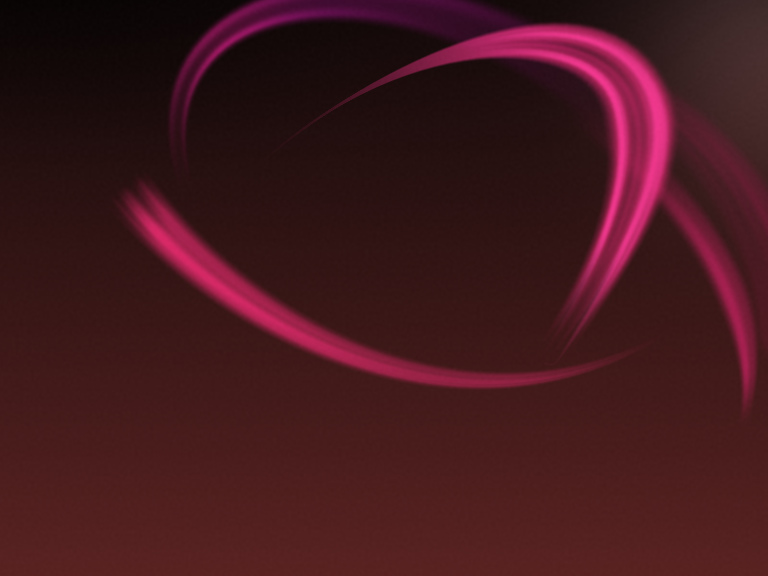
This background is drawn by a Shadertoy shader. Its source:

```glsl
// Glowing magenta light ribbons sweeping over a dark maroon gradient.

vec2 hashGradient(vec2 cell) {
    vec2 h = vec2(dot(cell, vec2(127.1, 311.7)), dot(cell, vec2(269.5, 183.3)));
    return fract(sin(h) * 43758.5) * 2.0 - 1.0;
}

float gradientNoise(vec2 p) {
    vec2 i = floor(p), f = fract(p), u = f * f * (3.0 - 2.0 * f);
    vec2 e = vec2(0.0, 1.0);
    return mix(mix(dot(hashGradient(i), f), dot(hashGradient(i + e.yx), f - e.yx), u.x),
               mix(dot(hashGradient(i + e), f - e), dot(hashGradient(i + 1.0), f - 1.0), u.x), u.y);
}

vec2 bezier(vec2 a, vec2 b, vec2 c, vec2 d, float t) {
    float s = 1.0 - t;
    return s * s * s * a + 3.0 * s * s * t * b + 3.0 * s * t * t * c + t * t * t * d;
}

// Position along the curve (x) and signed distance, positive on its left (y)
vec2 curveCoords(vec2 p, vec2 a, vec2 b, vec2 c, vec2 d) {
    const int STEPS = 48;
    vec2 best = vec2(0.0, 1e3), start = a;
    for (int i = 1; i <= STEPS; i++) {
        vec2 end = bezier(a, b, c, d, float(i) / float(STEPS));
        vec2 dir = end - start, q = p - start;
        float h = clamp(dot(q, dir) / dot(dir, dir), 0.0, 1.0);
        float dist = length(q - dir * h);
        if (dist < abs(best.y)) {
            float side = dir.x * q.y - dir.y * q.x < 0.0 ? -1.0 : 1.0;
            best = vec2((float(i - 1) + h) / float(STEPS), side * dist);
        }
        start = end;
    }
    return best;
}

// Soft-edged ribbon body and a single glowing strand across it
float body(float v, float soft) {
    return 1.0 - smoothstep(1.0 - soft, 1.0 + soft, abs(v));
}

float strand(float v, float center, float width) {
    float x = (v - center) / width;
    return exp(-x * x);
}

void mainImage(out vec4 fragColor, in vec2 fragCoord) {
    vec2 p = fragCoord / iResolution.y;
    p.x *= 1.3333 * iResolution.y / iResolution.x;

    // Maroon backdrop, darker at the upper left, grey glow at the upper right
    vec3 col = mix(vec3(0.35, 0.135, 0.132), vec3(0.07, 0.034, 0.034), p.y);
    col *= 1.0 - 0.55 * smoothstep(0.65, 1.1, p.y) * (1.0 - smoothstep(0.1, 0.8, p.x));
    vec2 g = (p - vec2(1.36, 0.92)) / vec2(0.25, 0.26);
    col += vec3(0.19, 0.14, 0.14) * exp(-dot(g, g));

    // Purple hook at the top, two strands joined by a dim veil
    vec2 k = curveCoords(p, vec2(0.333, 0.644), vec2(0.165, 1.104), vec2(0.885, 1.122), vec2(1.198, 0.67));
    float t = k.x, v = k.y / (0.012 + 0.04 * t);
    float fade = smoothstep(0.0, 0.3, t) * (1.0 - smoothstep(0.45, 1.0, t));
    float light = 0.3 + 0.25 * smoothstep(0.2, 0.5, t) + 0.55 * strand(v, -0.65, 0.3) * (1.0 - smoothstep(0.35, 0.7, t))
                + 0.35 * strand(v, 0.6, 0.35);
    col = mix(col, mix(vec3(0.68, 0.1, 0.42), vec3(0.4, 0.06, 0.32), smoothstep(0.25, 0.5, t)),
              min(light, 1.0) * fade * body(v, 0.3));

    // Faint veil leaving at the right edge
    k = curveCoords(p, vec2(1.007, 0.896), vec2(1.181, 0.826), vec2(1.337, 0.67), vec2(1.372, 0.427));
    t = k.x; v = k.y / (0.025 + 0.03 * t);
    light = 0.25 + 0.25 * strand(v, 0.3, 0.4) + 0.3 * gradientNoise(vec2(v * 3.0, t * 2.0));
    col = mix(col, vec3(0.5, 0.11, 0.24), light * smoothstep(0.0, 0.5, t) * body(v, 0.4));

    // Falling tail at the right
    k = curveCoords(p, vec2(0.972, 0.826), vec2(1.181, 0.688), vec2(1.345, 0.479), vec2(1.288, 0.253));
    t = k.x; v = k.y / (0.024 - 0.016 * smoothstep(0.6, 1.0, t));
    fade = smoothstep(0.0, 0.65, t) * (1.0 - smoothstep(0.83, 1.0, t));
    light = 0.45 + 0.4 * strand(v, -0.3, 0.5);
    col = mix(col, vec3(0.72, 0.13, 0.35), light * fade * body(v, 0.45));

    // Lower ribbon: frayed at the left, tapering to a thin tip at the right
    k = curveCoords(p, vec2(0.212, 0.688), vec2(0.377, 0.448), vec2(0.806, 0.201), vec2(1.172, 0.431));
    t = k.x; v = k.y / mix(0.039, 0.003, t);
    float streak = gradientNoise(vec2(v * 2.6 + 3.0, t * 2.5));
    fade = smoothstep(0.0, 0.13, t + 0.07 * streak) * smoothstep(0.0, 0.03, t)
         * (1.0 - 0.45 * smoothstep(0.25, 0.7, t)) * (1.0 - smoothstep(0.72, 1.0, t));
    light = 0.78 + 0.3 * streak + 0.2 * strand(v, -0.35, 0.35) - 0.25 * smoothstep(0.2, 1.0, v);
    col = mix(col, vec3(0.84, 0.16, 0.4), clamp(light, 0.0, 1.0) * fade * body(v, 0.35));

    // Bright loop: a hairline start swelling into two luminous bands
    k = curveCoords(p, vec2(0.425, 0.691), vec2(0.793, 1.049), vec2(1.408, 1.038), vec2(0.955, 0.384));
    t = k.x;
    v = k.y / (0.002 + 0.055 * smoothstep(0.1, 0.75, t) * (1.0 - 0.55 * smoothstep(0.7, 1.0, t)));
    streak = gradientNoise(vec2(v * 4.0 + 7.0, t * 3.0));
    fade = smoothstep(0.0, 0.45, t) * (1.0 - smoothstep(0.88, 1.0, t + 0.04 * streak)) ;
    light = 0.48 + 0.5 * strand(v, 0.55, 0.35) + 0.45 * strand(v, -0.6, 0.27) + 0.35 * streak;
    light = mix(0.8, light, smoothstep(0.3, 0.55, t));
    col = mix(col, mix(vec3(0.85, 0.16, 0.43), vec3(0.95, 0.22, 0.56), smoothstep(0.6, 1.0, light)),
              clamp(light, 0.0, 1.0) * fade * body(v, 0.22));

    // Fine grain
    col += 0.012 * gradientNoise(p * 150.0);
    fragColor = vec4(clamp(col, 0.0, 1.0), 1.0);
}
```
